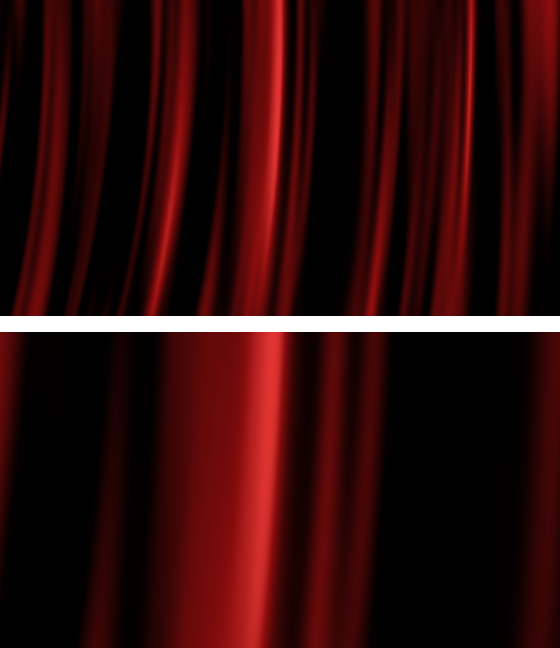
Top, the full canvas; bottom, a detail of the centre.
Reproduce this texture procedurally as a Shadertoy shader.

```glsl
#define FOLD_DENSITY 8.0
#define BEND_LEFT 0.12
#define BEND_RIGHT 0.03
#define FOLD_WARP 0.06
#define SHADOW_LEVEL 0.42
#define CONTRAST 1.6
#define SHADOW_SOFTNESS 0.002
#define CLOTH_COLOR vec3(1.0, 0.09, 0.09)
#define SHEEN_COLOR vec3(0.12, 0.14, 0.13)

float hash(vec2 p) {
    return fract(sin(dot(p, vec2(127.1, 311.7))) * 43758.5453);
}

// Cells come in opposed pairs, so a lit ridge tends to sit beside a shadow
float foldHeight(vec2 cell) {
    float h = hash(vec2(floor(cell.x * 0.5), cell.y));
    return mix(h, 1.0 - h, mod(cell.x, 2.0));
}

float foldNoise(vec2 p) {
    vec2 cell = floor(p);
    vec2 blend = smoothstep(0.0, 1.0, fract(p));
    float lower = mix(foldHeight(cell), foldHeight(cell + vec2(1.0, 0.0)), blend.x);
    float upper = mix(foldHeight(cell + vec2(0.0, 1.0)), foldHeight(cell + 1.0), blend.x);
    return mix(lower, upper, blend.y);
}

// Hanging cloth: the hem sweeps left, most strongly on the left side
vec2 drape(vec2 p, float aspect) {
    float drop = 1.0 - p.y;
    p.x += mix(BEND_LEFT, BEND_RIGHT, p.x / aspect) * drop * drop;
    p.x += FOLD_WARP * (foldNoise(vec2(p.x * 5.0 + 31.0, p.y * 0.6 + 4.3)) - 0.5);
    return p;
}

void mainImage(out vec4 fragColor, in vec2 fragCoord) {
    vec2 p = drape(fragCoord / iResolution.y, iResolution.x / iResolution.y);

    // Broad folds, pleats and fine creases, all stretched vertically
    float height = 0.0;
    float weight = 0.42;
    vec2 density = vec2(FOLD_DENSITY, 0.9);
    vec2 offset = vec2(12.4, 7.6);
    for (int i = 0; i < 3; i++) {
        height += weight * foldNoise(p * density + offset);
        density *= vec2(2.25, 1.2);
        offset += vec2(23.7, 11.3);
        weight *= i == 0 ? 0.86 : 0.61;
    }

    // Soft falloff into black between the folds
    float light = CONTRAST * (height - SHADOW_LEVEL);
    light = 0.5 * (light + sqrt(light * light + SHADOW_SOFTNESS));

    vec3 color = CLOTH_COLOR * light;
    color += SHEEN_COLOR * smoothstep(0.5, 0.8, light);
    fragColor = vec4(color, 1.0);
}
```
